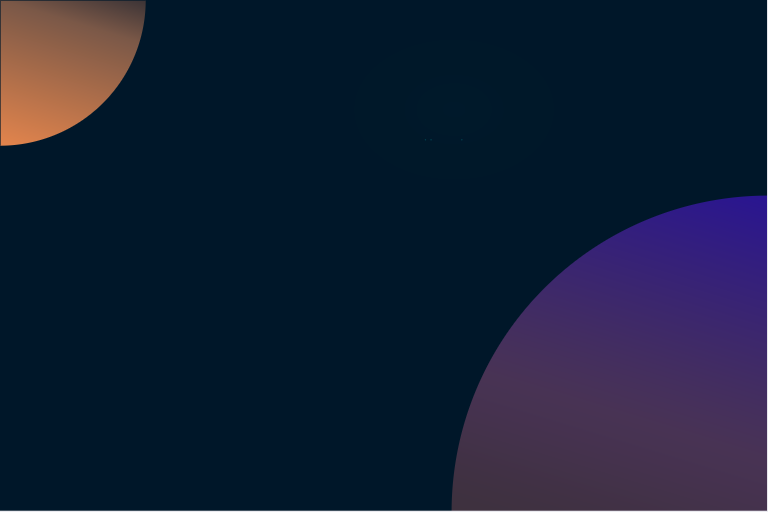
This background is drawn by a Shadertoy shader. Its source:

```glsl
// Two quarter discs with tilted gradients in opposite corners of a navy field.
// Discs are distance functions; a faint teal glow with tiny specks lies above
// the centre. Lengths are in units of the canvas height.

const vec3 NAVY = vec3(0.0, 0.092, 0.16);
const vec3 PALE_RIM = vec3(0.92, 0.92, 0.94);
const vec2 RIM_WIDTH = vec2(0.0019, 0.0025);   // right, bottom

// Shared tilt of both gradients
const vec2 GRADIENT_AXIS = vec2(0.29, 0.957);

// Warm disc, upper left
const float WARM_RADIUS = 0.2846;
const float WARM_INSET = 0.0012;
const vec3 WARM_ORANGE = vec3(0.89, 0.52, 0.30);
const vec3 WARM_BROWN = vec3(0.48, 0.345, 0.28);
const vec3 WARM_DUSK = vec3(0.23, 0.20, 0.21);

// Violet disc, lower right
const float VIOLET_RADIUS = 0.618;
const float VIOLET_EASE = 1.2;
const vec3 VIOLET_ASH = vec3(0.24, 0.19, 0.24);
const vec3 VIOLET_PLUM = vec3(0.285, 0.20, 0.335);
const vec3 VIOLET_BLUE = vec3(0.16, 0.08, 0.57);

// Glow and specks
const vec2 GLOW_CENTER = vec2(0.887, 0.786);
const vec2 GLOW_SIZE = vec2(0.10, 0.07);
const vec3 GLOW_TEAL = vec3(0.0, 0.007, 0.007);
const vec2 SPECK_START = vec2(0.831, 0.727);
const float SPECK_SPAN = 0.071;
const vec3 SPECK_TEAL = vec3(0.0, 0.16, 0.15);
const float SPECK_RADIUS = 0.0012;
const int SPECK_COUNT = 3;

// Antialiased coverage from a signed distance
float coverage(float dist, float pixel) {
    return clamp(0.5 - dist / pixel, 0.0, 1.0);
}

vec3 warmGradient(vec2 local) {
    float t = dot(local, GRADIENT_AXIS);
    vec3 color = mix(WARM_ORANGE, WARM_BROWN, clamp(t / 0.957 + 1.0, 0.0, 1.0));
    return mix(color, WARM_DUSK, clamp(t / 0.29, 0.0, 1.0));
}

vec3 violetGradient(vec2 local) {
    float t = dot(local, GRADIENT_AXIS);
    vec3 color = mix(VIOLET_ASH, VIOLET_PLUM, smoothstep(-0.35, 0.25, t));
    float blue = pow(clamp((t - 0.15) / 0.807, 0.0, 1.0), VIOLET_EASE);
    return mix(color, VIOLET_BLUE, blue);
}

void mainImage(out vec4 fragColor, in vec2 fragCoord) {
    float pixel = 1.0 / iResolution.y;
    vec2 p = fragCoord * pixel;
    float width = iResolution.x * pixel;

    // Field and faint glow
    vec2 g = (p - GLOW_CENTER) / GLOW_SIZE;
    vec3 color = NAVY + GLOW_TEAL * exp(-dot(g, g));

    // Row of specks, spaced ever wider
    for (int i = 0; i < SPECK_COUNT; i++) {
        float s = float(i) / float(SPECK_COUNT - 1);
        vec2 speck = SPECK_START + vec2(SPECK_SPAN * pow(s, 2.7), 0.0);
        color += SPECK_TEAL * coverage(length(p - speck) - SPECK_RADIUS, pixel);
    }

    // Warm disc, inset slightly from the canvas edges
    vec2 warm = p - vec2(0.0, 1.0);
    float warmEdge = max(length(warm) - WARM_RADIUS,
                         WARM_INSET - min(p.x, 1.0 - p.y));
    color = mix(color, warmGradient(warm / WARM_RADIUS), coverage(warmEdge, pixel));

    // Violet disc
    vec2 violet = p - vec2(width, 0.0);
    color = mix(color, violetGradient(violet / VIOLET_RADIUS),
                coverage(length(violet) - VIOLET_RADIUS, pixel));

    // Thin pale rim on the right and bottom edges
    vec2 rim = vec2(width - p.x, p.y) - RIM_WIDTH;
    color = mix(color, PALE_RIM, coverage(min(rim.x, rim.y), pixel));

    fragColor = vec4(color, 1.0);
}
```
